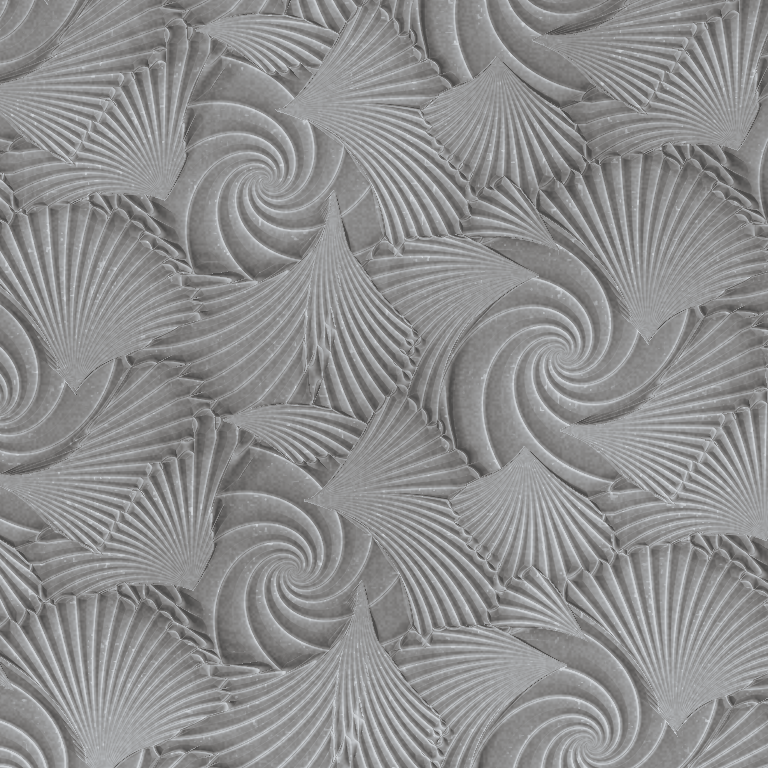
A WebGL 1 fragment shader for this pattern:

```glsl
precision highp float;
// Embossed grey leather: repeating whorls surrounded by curling ribbed plumes.

uniform vec2 u_resolution;

const vec2 REPEAT_A = vec2(0.746, 0.065);    // lattice step across
const vec2 REPEAT_B = vec2(-0.0365, 0.508);  // lattice step up
const vec2 LIGHT = vec2(0.8, 0.6);
const float RIDGE_WIDTH = 0.0042;
const float RELIEF_DEPTH = 0.011;
const float RELIEF_FALLOFF = 0.008;
const float SLOPE_STEP = 0.0016;
const float RIB_VARIATION = 0.10;
const float SCALLOP = 0.09;
const float WHORL_ARMS = 8.0;
const float WHORL_TWIST = 1.6;
const float BASE_TONE = 0.525;
const vec3 SHADOW_TINT = vec3(1.01, 0.995, 0.985);
const vec3 SHEEN_TINT = vec3(0.985, 1.0, 1.015);
const float TAU = 6.2831853;

// State of the plume that owns the current point.
float nearest, runnerUp, ribSeam, ribHalf;

float hash(vec2 p) {
  return fract(sin(dot(p, vec2(127.1, 311.7))) * 43758.5453);
}

float noise(vec2 p) {
  vec2 i = floor(p), f = fract(p);
  f = f * f * (3.0 - 2.0 * f);
  return mix(mix(hash(i), hash(i + vec2(1.0, 0.0)), f.x),
             mix(hash(i + vec2(0.0, 1.0)), hash(i + 1.0), f.x), f.y);
}

// Offset to the closest lattice copy.
vec2 wrapLattice(vec2 p) {
  float det = REPEAT_A.x * REPEAT_B.y - REPEAT_A.y * REPEAT_B.x;
  vec2 cell = vec2(p.x * REPEAT_B.y - p.y * REPEAT_B.x,
                   p.y * REPEAT_A.x - p.x * REPEAT_A.y) / det;
  cell = floor(cell + 0.5);
  return p - REPEAT_A * cell.x - REPEAT_B * cell.y;
}

void claim(float d, float seam, float halfWidth) {
  if (d < nearest) {
    runnerUp = nearest;
    nearest = d;
    ribSeam = seam;
    ribHalf = halfWidth;
  } else {
    runnerUp = min(runnerUp, d);
  }
}

// Ribs leaving a pivot towards aim, bending by curl and flaring to their tips.
void plume(vec2 p, vec2 pivot, float aim, float curl, float spread, float reach, float ribs) {
  float midAim = aim + 0.6 * curl;
  vec2 middle = 0.5 * reach * vec2(cos(midAim), sin(midAim));
  vec2 q = wrapLattice(p - pivot - middle) + middle;
  float r = length(q), t = r / reach, bent = min(t, 1.4);
  float axis = aim + curl * bent;
  float c = cos(axis), s = sin(axis);
  float flare = mix(0.55, 1.0, min(t, 1.0));
  float across = atan(c * q.y - s * q.x, c * q.x + s * q.y + 1e-6) / (flare * spread);
  float u = (across * 0.5 + 0.5) * ribs;
  float f = fract(u) * 2.0 - 1.0;
  float halfWidth = r * spread * flare / ribs / sqrt(1.0 + curl * curl * t * t);
  float uneven = RIB_VARIATION * hash(vec2(floor(u), ribs + aim));
  float d = t * (1.0 + SCALLOP * f * f + uneven) + 2.0 * max(abs(across) - 1.0, 0.0);
  claim(d, (1.0 - abs(f)) * halfWidth, halfWidth);
}

// Disc of spiral arms meeting in an eye.
void whorl(vec2 p, vec2 eye, float radius) {
  vec2 q = wrapLattice(p - eye);
  float r = length(q) + 1e-5;
  float u = (atan(q.y, q.x) - WHORL_TWIST * log(r)) * WHORL_ARMS / TAU;
  float f = fract(u) * 2.0 - 1.0;
  float halfWidth = r * 0.5 * TAU / WHORL_ARMS / sqrt(1.0 + WHORL_TWIST * WHORL_TWIST);
  claim(r / radius - 1.0, (1.0 - abs(f)) * halfWidth, halfWidth);
}

// Returns height, distance to the closest ridge, rib half width, distance to the plume border.
vec4 emboss(vec2 p) {
  nearest = 9.0; runnerUp = 9.0; ribSeam = 0.0; ribHalf = 0.0;
  whorl(p, vec2(0.347, 0.764), 0.083);
  whorl(p, vec2(0.733, 0.538), 0.085);
  // plumes around the first whorl
  plume(p, vec2(0.436, 0.753), 4.50, -0.70, 0.80, 0.29, 14.0);
  plume(p, vec2(0.215, 0.740), 1.85, 0.20, 1.20, 0.20, 17.0);
  plume(p, vec2(0.358, 0.857), 0.00, -0.60, 0.40, 0.29, 9.0);
  plume(p, vec2(0.370, 0.860), 0.35, 0.10, 0.50, 0.19, 8.0);
  plume(p, vec2(0.437, 0.740), -1.75, 0.50, 0.42, 0.28, 9.0);
  plume(p, vec2(0.254, 0.961), 0.10, -0.50, 0.40, 0.18, 6.0);
  // plumes around the second whorl
  plume(p, vec2(0.729, 0.440), 0.05, -0.10, 0.65, 0.27, 13.0);
  plume(p, vec2(0.846, 0.557), 1.60, -0.30, 0.90, 0.25, 15.0);
  plume(p, vec2(0.846, 0.550), 2.00, 0.70, 0.22, 0.24, 4.0);
  plume(p, vec2(0.684, 0.420), -1.50, -0.25, 0.90, 0.19, 13.0);
  plume(p, vec2(0.703, 0.642), 3.10, 0.50, 0.65, 0.24, 11.0);
  plume(p, vec2(0.729, 0.674), 2.40, 0.20, 0.40, 0.14, 4.0);
  float border = 0.09 * (runnerUp - nearest);
  float ridge = min(ribSeam, border);
  return vec4(RELIEF_DEPTH * (1.0 - exp(-ridge / RELIEF_FALLOFF)), ridge, ribHalf, border);
}

void main() {
  vec2 p = gl_FragCoord.xy / u_resolution;
  vec4 relief = emboss(p);
  vec2 slope = vec2(emboss(p + vec2(SLOPE_STEP, 0.0)).x,
                    emboss(p + vec2(0.0, SLOPE_STEP)).x) - relief.x;
  float wide = smoothstep(0.001, 0.007, relief.z);
  float shade = clamp(-dot(slope, LIGHT) / SLOPE_STEP, -1.2, 1.0) * mix(0.3, 1.0, wide);

  // shaded ribs, hollow tips and rubbed ridges
  float wear = noise(p * 4.0 + 7.0);
  float ridge = (1.0 - smoothstep(0.0, RIDGE_WIDTH, relief.y)) * mix(0.45, 1.0, wide);
  float hollow = (1.0 - smoothstep(0.0, 0.035, relief.w)) * smoothstep(0.005, 0.013, relief.z);
  float tone = BASE_TONE + 0.15 * shade - 0.11 * hollow + 0.05 * (wear - 0.5);
  tone += ridge * (mix(0.25, 0.15, p.y) + 0.08 * (wear - 0.5));

  // fine grain and glints
  float grain = noise(p * 330.0);
  float glint = smoothstep(0.72, 0.95, noise(p * 260.0 + 31.0)) * smoothstep(0.3, 0.8, noise(p * 45.0));
  tone += 0.07 * (grain - 0.5) + 0.15 * glint * smoothstep(-0.3, 0.5, shade);
  tone = clamp(tone, 0.3, 0.82);
  gl_FragColor = vec4(tone * mix(SHADOW_TINT, SHEEN_TINT, smoothstep(0.4, 0.75, tone)), 1.0);
}
```
